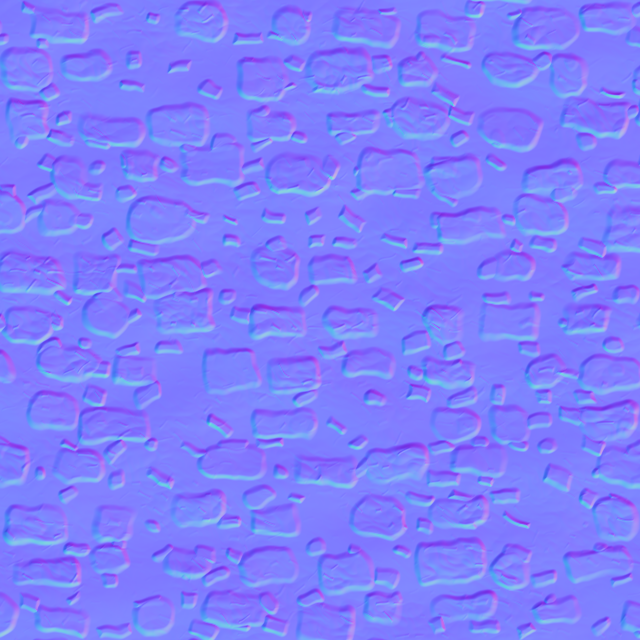
Reproduce this texture map procedurally as a Shadertoy shader.

```glsl
// Tangent-space normal map of a rough wall of flat, roughly coursed stones.
// Layers of jittered rounded boxes and folded gradient noise form a height
// field; its slopes, by central differences, are encoded as colour.

vec2 hash2(vec2 p) {
    vec3 q = fract(p.xyx * vec3(0.1031, 0.1030, 0.0973));
    q += dot(q, q.yzx + 33.33);
    return fract((q.xx + q.yz) * q.zy);
}

vec2 gradientAt(vec2 cell) {
    float angle = 6.2832 * hash2(cell + 71.0).x;
    return vec2(cos(angle), sin(angle));
}

// Gradient noise, about -0.7 to 0.7
float noise(vec2 p) {
    vec2 i = floor(p), f = p - i;
    vec2 u = f * f * f * (f * (f * 6.0 - 15.0) + 10.0);
    vec2 e = vec2(1.0, 0.0);
    float a = dot(gradientAt(i), f);
    float b = dot(gradientAt(i + e.xy), f - e.xy);
    float c = dot(gradientAt(i + e.yx), f - e.yx);
    float d = dot(gradientAt(i + e.xx), f - e.xx);
    return mix(mix(a, b, u.x), mix(c, d, u.x), u.y);
}

vec2 warp(vec2 p, float frequency, float amount) {
    vec2 q = p * frequency;
    return p + amount * vec2(noise(q), noise(q + 37.5));
}

mat2 rotation(float angle) {
    float c = cos(angle), s = sin(angle);
    return mat2(c, s, -s, c);
}

float roundedBox(vec2 p, vec2 halfSize, float radius) {
    vec2 q = abs(p) - halfSize + radius;
    return length(max(q, 0.0)) + min(max(q.x, q.y), 0.0) - radius;
}

// Relief of one layer of scattered stones, laid in shifted rows
float stones(vec2 p, vec2 grid, vec2 smallest, vec2 largest,
             float edge, float turn, float share, float seed) {
    float relief = 0.0;
    vec2 q = p * grid;
    for (int j = -1; j <= 1; j++) {
        float row = floor(q.y) + float(j);
        float x = q.x + 5.0 * hash2(vec2(row, seed)).x;
        for (int i = -1; i <= 1; i++) {
            vec2 cell = vec2(floor(x) + float(i), row);
            vec2 place = hash2(cell + seed);
            vec2 size = hash2(cell + seed + 19.0);
            vec2 look = hash2(cell + seed + 43.0);
            vec2 kind = hash2(cell + seed + 87.0);
            if (kind.x > share) continue;

            vec2 centre = cell + 0.5 + 0.34 * (place - 0.5);
            vec2 local = (vec2(x, q.y) - centre) / grid;
            local = rotation(turn * (look.x * 2.0 - 1.0)) * local;
            vec2 halfSize = mix(smallest, largest, size);
            float radius = min(halfSize.x, halfSize.y) * mix(0.4, 1.0, kind.y);
            float depth = -roundedBox(local, halfSize, radius);

            // Tops lean, mostly falling towards the upper side
            vec2 tilt = vec2(look.y - 0.5, 0.35 - look.x);
            float top = 1.0 + dot(tilt, local / halfSize);
            relief = max(relief, top * smoothstep(0.0, edge, depth));
        }
    }
    return relief;
}

// Sharp creases where the noise changes sign
float creases(vec2 p) {
    float n = noise(p * vec2(21.0, 40.0));
    float fine = noise(rotation(0.6) * p * vec2(48.0, 75.0));
    return sqrt(n * n + 0.001) + 0.4 * sqrt(fine * fine + 0.002);
}

float wallHeight(vec2 p) {
    vec2 w = warp(warp(p, 17.0, 0.011), 48.0, 0.004);
    float blocks = stones(w, vec2(8.0, 13.0), vec2(0.032, 0.021),
                          vec2(0.057, 0.037), 0.011, 0.16, 0.88, 3.0);
    float rubble = stones(w, vec2(16.0, 25.0), vec2(0.011, 0.007),
                          vec2(0.026, 0.016), 0.008, 0.6, 0.6, 131.0);
    float chips = stones(w, vec2(32.0, 46.0), vec2(0.005, 0.002),
                         vec2(0.014, 0.0045), 0.0045, 0.9, 0.62, 257.0);

    // Rough patches; the mortar between the stones stays smoother
    float rough = smoothstep(-0.3, 0.3, noise(p * vec2(7.0, 11.0) + 9.0));
    float stone = clamp(max(blocks, 0.7 * rubble), 0.0, 1.0);
    float detail = mix(0.25, 1.0, rough) * mix(0.35, 1.0, stone);

    float height = max(0.0030 * blocks, 0.0020 * rubble) + 0.0007 * rubble;
    height += detail * (0.0011 * chips + 0.0032 * creases(w));
    return height + 0.005 * noise(p * vec2(6.0, 9.0) + 4.0);
}

void mainImage(out vec4 fragColor, in vec2 fragCoord) {
    vec2 p = fragCoord / iResolution.y;
    vec2 e = vec2(0.0015, 0.0);
    vec2 slope = vec2(wallHeight(p + e.xy) - wallHeight(p - e.xy),
                      wallHeight(p + e.yx) - wallHeight(p - e.yx)) / (2.0 * e.x);

    // Green points down the wall, so upper edges are dark and lower ones bright
    vec3 normal = normalize(vec3(-0.75 * slope.x, slope.y, 1.0));
    fragColor = vec4(0.5 + 0.5 * normal, 1.0);
}
```
